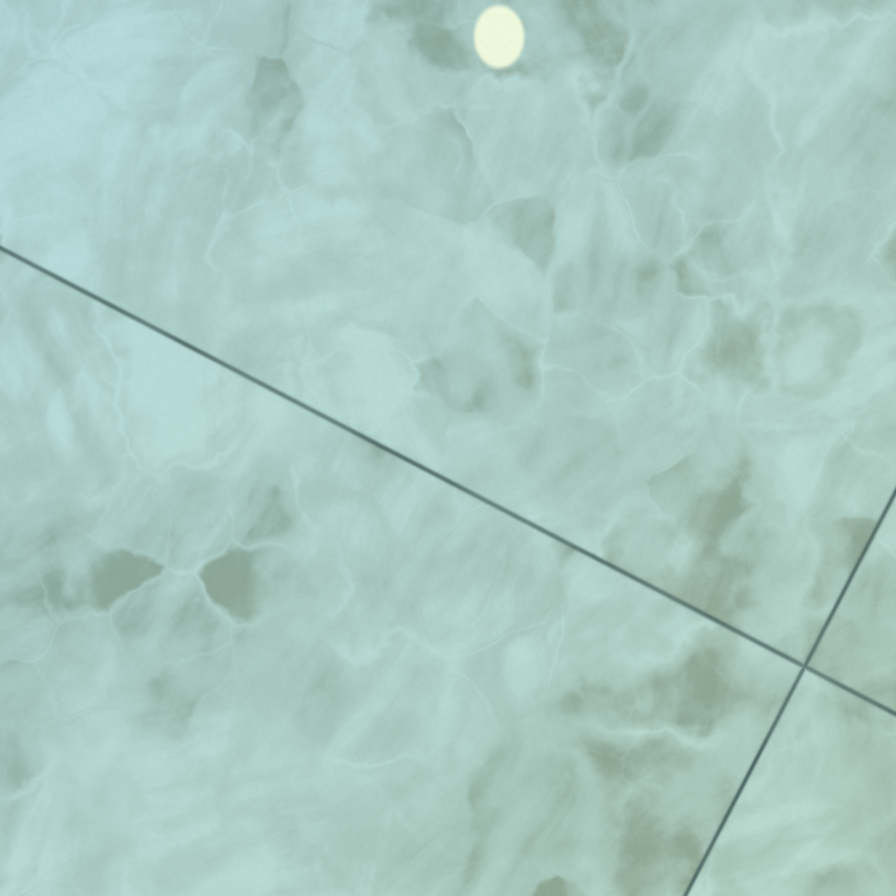
Reproduce this texture procedurally as a Shadertoy shader.

```glsl
const float TILE_SIZE = 1.25;
const vec2 JOINT_CROSSING = vec2(0.898, 0.256);
const float JOINT_ANGLE = -0.48;

const vec3 STONE_DARK = vec3(0.55, 0.66, 0.61);
const vec3 STONE_MID = vec3(0.65, 0.77, 0.74);
const vec3 STONE_PALE = vec3(0.72, 0.85, 0.83);
const vec3 STONE_BROWN = vec3(0.55, 0.63, 0.55);
const vec3 JOINT_COLOR = vec3(0.29, 0.39, 0.38);
const vec3 LAMP_COLOR = vec3(0.93, 0.97, 0.86);

float hash(vec2 p) {
    vec3 q = fract(p.xyx * 0.1031);
    q += dot(q, q.yzx + 33.33);
    return fract((q.x + q.y) * q.z);
}

float noise(vec2 p) {
    vec2 i = floor(p), f = fract(p);
    f = f * f * (3.0 - 2.0 * f);
    vec2 e = vec2(0.0, 1.0);
    return mix(mix(hash(i), hash(i + e.yx), f.x),
               mix(hash(i + e.xy), hash(i + e.yy), f.x), f.y);
}

mat2 rotation(float a) {
    return mat2(cos(a), sin(a), -sin(a), cos(a));
}

float fbm(vec2 p) {
    float sum = 0.0, weight = 0.5;
    for (int i = 0; i < 5; i++) {
        sum += weight * noise(p);
        p = rotation(0.6) * p * 2.03 + 7.1;
        weight *= 0.5;
    }
    return sum / 0.97;
}

// Cell id in xy, gap between the two nearest seeds in z
vec3 shardCell(vec2 p) {
    vec2 base = floor(p), id = base;
    float nearest = 9.0, second = 9.0;
    for (int y = -1; y <= 1; y++)
    for (int x = -1; x <= 1; x++) {
        vec2 cell = base + vec2(x, y);
        vec2 seed = cell + vec2(hash(cell), hash(cell + 41.7));
        float d = length(p - seed);
        if (d < nearest) {
            second = nearest;
            nearest = d;
            id = cell;
        } else {
            second = min(second, d);
        }
    }
    return vec3(id, second - nearest);
}

// Streaked crystal fragments: tone offset in x, brown stain in y
vec2 shardLayer(vec2 p, float scale, float warp) {
    vec2 bend = vec2(fbm(p * 9.0), fbm(p * 9.0 + 31.0)) - 0.5;
    vec3 cell = shardCell((p + warp * bend) * scale);
    float shade = hash(cell.xy + 5.3);
    float angle = -1.1 + 1.9 * (hash(cell.xy + 19.1) - 0.5);
    vec2 grain = rotation(angle) * (p + 0.03 * bend) + shade * 9.0;
    float streak = fbm(grain * vec2(5.0, 34.0)) - 0.5;
    float body = smoothstep(0.0, mix(0.08, 0.5, noise(p * 13.0)), cell.z);
    float stain = smoothstep(0.8, 0.92, shade) * body * smoothstep(0.3, 0.65, fbm(p * 14.0 + 3.0));
    float vein = (1.0 - smoothstep(0.0, 0.09, cell.z)) * smoothstep(0.45, 0.75, noise(p * 11.0 + 8.0));
    float tone = body * (0.3 * (0.5 - shade) + 0.75 * streak) + 0.17 * vein - 0.3 * stain;
    return vec2(tone, stain);
}

vec3 marble(vec2 p, vec2 uv) {
    vec2 large = shardLayer(p, 5.0, 0.16);
    vec2 small = shardLayer(p + 3.7, 11.0, 0.1);
    float patches = smoothstep(0.35, 0.65, fbm(p * 4.0 + 12.0));
    float tone = 0.63 + 0.65 * (fbm(p * 6.0) - 0.5) + large.x + small.x * mix(0.35, 0.9, patches);
    tone += 0.25 * (fbm(p * 38.0) - 0.5);
    tone = clamp(tone, 0.0, 1.0);
    vec3 color = mix(STONE_DARK, STONE_MID, smoothstep(0.0, 0.5, tone));
    color = mix(color, STONE_PALE, smoothstep(0.4, 1.0, tone));
    color = mix(color, STONE_BROWN, 0.35 * max(large.y, small.y * patches));
    // Cool light from the upper left, warmer stone at the lower right
    float cool = clamp(0.5 + 0.5 * (uv.y - uv.x), 0.0, 1.0);
    return color + mix(vec3(0.005, 0.0, -0.025), vec3(-0.01, 0.005, 0.03), cool);
}

float jointMask(float dist, float halfWidth, float pixel) {
    float soft = 0.0013 + 0.5 * pixel;
    return 1.0 - smoothstep(halfWidth - soft, halfWidth + soft, dist);
}

void mainImage(out vec4 fragColor, in vec2 fragCoord) {
    vec2 uv = fragCoord / iResolution.y;
    float pixel = 1.0 / iResolution.y;

    // Tilted tile grid; each tile shows its own cut of stone
    vec2 grid = rotation(-JOINT_ANGLE) * (uv - JOINT_CROSSING) / TILE_SIZE;
    vec2 tile = floor(grid);
    vec2 cut = 20.0 * vec2(hash(tile + 2.0), hash(tile + 9.0));
    vec3 color = marble(uv + cut, uv);

    // Joints with uneven depth
    vec2 dist = abs(fract(grid + 0.5) - 0.5) * TILE_SIZE;
    float wear = mix(0.7, 1.0, noise(uv * 24.0));
    float joint = max(jointMask(dist.x, 0.0021, pixel), 0.85 * jointMask(dist.y, 0.0023, pixel));
    color *= 1.0 - 0.06 * jointMask(min(dist.x, dist.y), 0.0045, pixel);
    color = mix(color, JOINT_COLOR, joint * wear);

    // Reflected lamp with a faint halo
    float lamp = length((uv - vec2(0.557, 0.959)) / vec2(0.029, 0.036));
    color += 0.04 * exp(-lamp * lamp * 0.4);
    color = mix(color, LAMP_COLOR, 1.0 - smoothstep(0.85, 1.08, lamp));

    color += 0.012 * (noise(uv * 330.0) - 0.5);
    fragColor = vec4(clamp(color, 0.0, 1.0), 1.0);
}
```
